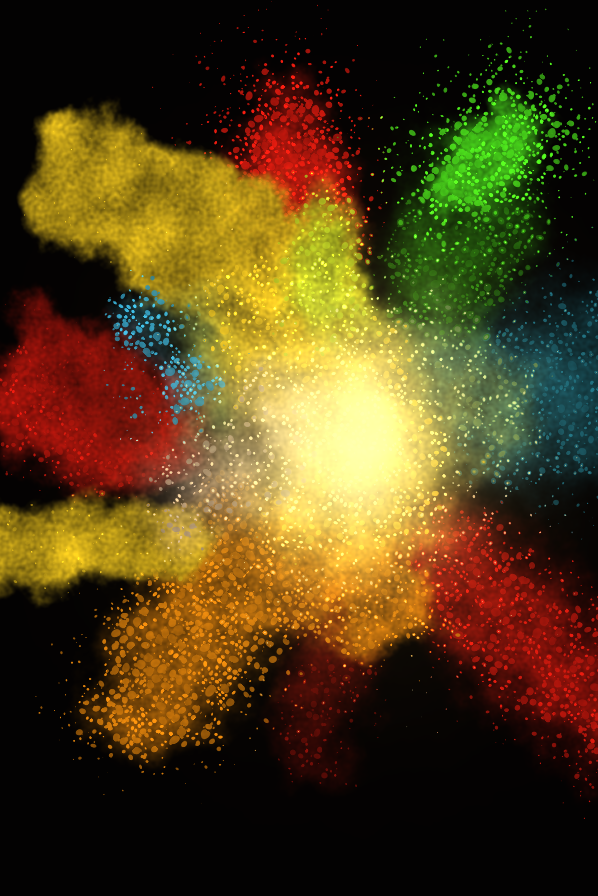
Reproduce this background procedurally as a WebGL 2 fragment shader.

```glsl
#version 300 es
precision highp float;
// Burst of coloured powder on black, thrown outward from a pale glowing core.
// Each plume is a tapered capsule with a noisy edge, mottled tone and flying flecks;
// the noise fields are computed once and shared by every plume.
uniform vec2 u_resolution;
out vec4 fragColor;

struct Grain {
  float edge;   // displacement of the plume outlines
  float tone;   // light and dark mottling, about 0 to 1
  vec3 coarse;  // large flecks: rank, distance, edge width
  vec3 fine;    // small flecks: rank, distance, edge width
};

vec2 hash2(vec2 p) {
  vec3 q = fract(vec3(p.xyx) * vec3(0.1031, 0.1030, 0.0973));
  q += dot(q, q.yzx + 33.33);
  return fract((q.xx + q.yz) * q.zy);
}

float gradientNoise(vec2 p) {
  vec2 i = floor(p), f = fract(p);
  vec2 u = f * f * f * (f * (f * 6.0 - 15.0) + 10.0);
  vec2 x = vec2(1, 0), y = vec2(0, 1);
  float a = dot(hash2(i) * 2.0 - 1.0, f);
  float b = dot(hash2(i + x) * 2.0 - 1.0, f - x);
  float c = dot(hash2(i + y) * 2.0 - 1.0, f - y);
  float d = dot(hash2(i + 1.0) * 2.0 - 1.0, f - 1.0);
  return mix(mix(a, b, u.x), mix(c, d, u.x), u.y);
}

float fbm(vec2 p) {
  float sum = 0.0, amp = 1.0;
  for (int i = 0; i < 5; i++) {
    sum += amp * gradientNoise(p);
    p = mat2(1.6, 1.2, -1.2, 1.6) * p + 7.3;
    amp *= 0.55;
  }
  return sum;
}

// One jittered fleck per cell: its random rank, distance and smoothing width
vec3 fleckField(vec2 p, float scale, float pixel) {
  vec2 g = mat2(0.8, 0.6, -0.6, 0.8) * p * scale + 50.0;
  vec2 cell = floor(g);
  vec2 centre = 0.3 + 0.4 * hash2(cell + 17.0);
  return vec3(hash2(cell).x, length(fract(g) - centre), scale * pixel);
}

float fleckMask(vec3 field, float density) {
  float radius = 0.42 * sqrt(clamp((density - field.x) * 2.0, 0.0, 1.0));
  float soft = 0.6 * field.z;
  return smoothstep(radius + soft, radius - soft, field.y) * step(0.01, radius);
}

float taperedCapsule(vec2 p, vec4 seg, vec2 radii) {
  vec2 axis = seg.zw - seg.xy, q = p - seg.xy;
  float h = clamp(dot(q, axis) / dot(axis, axis), 0.0, 1.0);
  return length(q - axis * h) - mix(radii.x, radii.y, h);
}

// style: edge softness, fleck reach, body opacity, fleck amount
vec3 plume(vec3 under, vec2 p, Grain g, vec4 seg, vec2 radii, vec3 tint, vec4 style) {
  float d = taperedCapsule(p, seg, radii) + g.edge;
  float body = smoothstep(style.x, -style.x, d) * style.z;
  vec3 col = mix(under, tint * mix(0.4, 1.45, g.tone), body);
  float density = style.w * exp(-max(d, 0.0) / style.y) - 0.04;
  float flecks = max(fleckMask(g.coarse, density * 0.8), fleckMask(g.fine, density * 0.7));
  return mix(col, tint * (0.75 + 0.7 * g.coarse.x + 0.4 * g.tone), flecks * 0.85);
}

void main() {
  float pixel = 1.0 / u_resolution.y;
  vec2 p = gl_FragCoord.xy * pixel;
  p.x += 0.5 * (0.6680 - u_resolution.x * pixel);

  // Shared noise
  vec2 drift = 0.008 * vec2(gradientNoise(p * 30.0), gradientNoise(p * 30.0 + 40.0));
  float grit = gradientNoise(p * 190.0);
  Grain g;
  g.edge = 0.042 * fbm(p * 13.0 + 3.0);
  g.tone = clamp(0.5 + 0.5 * fbm(p * 17.0 + 20.0) + 0.3 * grit, 0.0, 1.0);
  g.coarse = fleckField(p + drift, 88.0, pixel);
  g.fine = fleckField(p - drift + 0.37, 165.0, pixel);

  vec3 red = vec3(0.62, 0.07, 0.04), gold = vec3(0.74, 0.61, 0.09);
  vec3 orange = vec3(0.74, 0.43, 0.04), teal = vec3(0.08, 0.31, 0.36);
  vec3 green = vec3(0.24, 0.72, 0.09), sage = vec3(0.38, 0.50, 0.28);
  vec3 col = vec3(0.012, 0.006, 0.006);

  // Outer plumes
  col = plume(col, p, g, vec4(0.50, 0.56, 0.66, 0.57), vec2(0.07, 0.09), teal, vec4(0.07, 0.05, 0.8, 0.6));
  col = plume(col, p, g, vec4(0.48, 0.38, 0.67, 0.23), vec2(0.06, 0.065), red, vec4(0.05, 0.025, 0.8, 0.7));
  col = plume(col, p, g, vec4(0.38, 0.32, 0.35, 0.16), vec2(0.06, 0.02), red * 0.6, vec4(0.04, 0.02, 0.7, 0.5));
  col = plume(col, p, g, vec4(0.16, 0.53, 0.06, 0.54), vec2(0.075), red, vec4(0.025, 0.015, 0.95, 0.5));
  col = plume(col, p, g, vec4(0.15, 0.56, 0.04, 0.64), vec2(0.05, 0.025), red * 0.8, vec4(0.015, 0.01, 0.9, 0.2));
  col = plume(col, p, g, vec4(0.34, 0.75, 0.31, 0.86), vec2(0.06, 0.04), red * 1.15, vec4(0.035, 0.04, 0.9, 0.9));
  col = plume(col, p, g, vec4(0.49, 0.68, 0.53, 0.79), vec2(0.06), green * 0.5, vec4(0.045, 0.035, 0.85, 0.7));
  col = plume(col, p, g, vec4(0.51, 0.80, 0.57, 0.85), vec2(0.025, 0.035), green, vec4(0.02, 0.045, 0.9, 0.9));
  col = plume(col, p, g, vec4(0.27, 0.37, 0.17, 0.22), vec2(0.09, 0.05), orange * 0.9, vec4(0.04, 0.03, 0.85, 0.9));
  col = plume(col, p, g, vec4(0.20, 0.40, 0.00, 0.385), vec2(0.045, 0.04), gold, vec4(0.015, 0.01, 0.95, 0.2));
  col = plume(col, p, g, vec4(0.32, 0.68, 0.10, 0.80), vec2(0.085, 0.068), gold, vec4(0.014, 0.01, 0.97, 0.12));

  // Inner clouds
  col = plume(col, p, g, vec4(0.23, 0.63, 0.25, 0.54), vec2(0.035), sage, vec4(0.04, 0.02, 0.75, 0.4));
  col = plume(col, p, g, vec4(0.48, 0.59, 0.52, 0.55), vec2(0.05), sage, vec4(0.05, 0.03, 0.75, 0.5));
  col = plume(col, p, g, vec4(0.38, 0.40, 0.43, 0.32), vec2(0.075, 0.05), orange, vec4(0.02, 0.02, 0.92, 0.6));
  col = plume(col, p, g, vec4(0.32, 0.63, 0.39, 0.50), vec2(0.08, 0.11), gold * 1.12, vec4(0.06, 0.02, 0.92, 0.6));
  col = plume(col, p, g, vec4(0.36, 0.66, 0.37, 0.74), vec2(0.045, 0.03), vec3(0.64, 0.72, 0.12), vec4(0.03, 0.02, 0.85, 0.6));
  col = plume(col, p, g, vec4(0.22, 0.45, 0.31, 0.51), vec2(0.04, 0.05), vec3(0.58, 0.50, 0.42), vec4(0.05, 0.02, 0.75, 0.5));
  col = plume(col, p, g, vec4(0.16, 0.64, 0.20, 0.57), vec2(0.02, 0.03), vec3(0.16, 0.52, 0.64), vec4(0.02, 0.02, 0.3, 0.8));

  // Pale core with bright dust around it
  float r = length((p - vec2(0.39, 0.505)) * vec2(1.0, 0.92)) + 0.5 * g.edge;
  vec3 cream = vec3(1.0, 0.96, 0.66);
  col = mix(col, cream, fleckMask(g.fine.xyz, 0.5 * exp(-r * r / 0.025)) * 0.6);
  col = mix(col, cream * (0.94 + 0.1 * g.tone), 0.97 * exp(-r * r / 0.0095));
  col += vec3(0.16, 0.12, 0.04) * exp(-r * r / 0.035);

  fragColor = vec4(clamp(col, 0.0, 1.0), 1.0);
}
```
